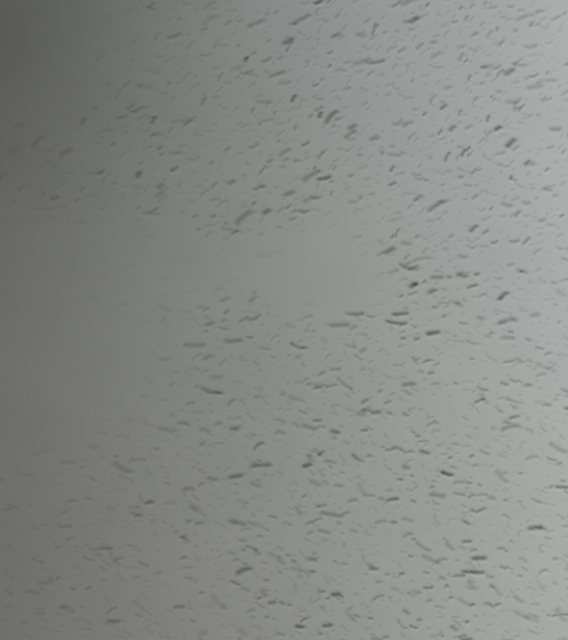
A Shadertoy shader for this texture:

```glsl
const vec3 GREY_TINT = vec3(0.990, 1.004, 0.986);
const float SHADE_LEFT = 0.432;
const float SHADE_RIGHT = 0.672;
const float CORNER_SHADOW = 0.075;
const float MOTTLE = 0.007;
const float FINE_CELL = 0.0165;     // cell sizes in canvas widths
const float MEDIUM_CELL = 0.024;
const float BOLD_CELL = 0.043;
const float FINE_DEPTH = 0.065;     // darkening of each pit layer
const float MEDIUM_DEPTH = 0.145;
const float BOLD_DEPTH = 0.24;
const float RIM_LIGHT = 0.22;
const float TILT_TOP = 0.38;        // stroke directions in radians
const float TILT_BOTTOM = -0.42;
const float TILT_SPREAD = 1.1;

vec2 hash2(vec2 cell) {
    vec2 q = vec2(dot(cell, vec2(127.1, 311.7)), dot(cell, vec2(269.5, 183.3)));
    return fract(sin(q) * 43758.55);
}

float layeredSines(vec2 p) {
    float sum = 0.0, weight = 0.5;
    for (int i = 0; i < 4; i++) {
        sum += weight * sin(p.x + 1.7 * sin(p.y)) * cos(p.y + 1.3 * sin(p.x * 0.8));
        p = mat2(1.5, 1.1, -1.1, 1.5) * p + 2.3;
        weight *= 0.6;
    }
    return sum;
}

// Soft, slightly bent strokes scattered one per occupied cell
float pits(vec2 p, float cellSize, float share, float tilt, float seed) {
    vec2 q = p / cellSize, home = floor(q);
    float cover = 0.0;
    for (int j = -1; j <= 1; j++)
    for (int i = -1; i <= 1; i++) {
        vec2 cell = home + vec2(i, j);
        vec2 place = hash2(cell + seed);
        vec2 form = hash2(cell + seed + 37.0);
        vec2 kind = hash2(cell + seed + 71.0);
        float angle = tilt + (form.x + kind.y - 1.0) * TILT_SPREAD;
        vec2 d = q - cell - place;
        d = vec2(cos(angle) * d.x + sin(angle) * d.y,
                 cos(angle) * d.y - sin(angle) * d.x);
        d.y += (form.x - 0.5) * 1.2 * d.x * d.x;
        float halfLength = mix(0.08, 0.38, form.y * form.y);
        float width = mix(0.095, 0.15, place.x);
        d.x = max(abs(d.x) - halfLength, 0.0);
        float stroke = exp(-dot(d, d) / (width * width));
        float depth = step(kind.x, share) * mix(0.3, 1.0, kind.y * kind.y);
        cover = max(cover, stroke * depth);
    }
    return cover;
}

float softEllipse(vec2 uv, vec2 centre, vec2 radius) {
    return 1.0 - smoothstep(0.55, 1.25, length((uv - centre) / radius));
}

// Places where the surface is worn smooth
float roughness(vec2 uv) {
    vec2 w = uv + 0.025 * vec2(layeredSines(uv * 14.0), layeredSines(uv * 17.0 + 5.0));
    float smoothArea = softEllipse(w, vec2(0.57, 0.575), vec2(0.13, 0.075));
    smoothArea = max(smoothArea, 0.85 * softEllipse(w, vec2(0.18, 0.59), vec2(0.42, 0.07)));
    smoothArea = max(smoothArea, 0.85 * softEllipse(w, vec2(0.06, 0.44), vec2(0.26, 0.19)));
    smoothArea = max(smoothArea, 0.90 * softEllipse(w, vec2(0.0, 0.97), vec2(0.24, 0.20)));
    return 1.0 - smoothArea;
}

float relief(vec2 p, float tilt) {
    return FINE_DEPTH * pits(p, FINE_CELL, 0.75, tilt, 3.0)
         + MEDIUM_DEPTH * pits(p, MEDIUM_CELL, 0.68, tilt, 19.0)
         + BOLD_DEPTH * pits(p * vec2(1.0, 1.35), BOLD_CELL, 0.32, tilt, 53.0);
}

void mainImage(out vec4 fragColor, in vec2 fragCoord) {
    vec2 uv = fragCoord / iResolution.xy;
    vec2 p = fragCoord / iResolution.x;

    // Broad light falling from the right
    float shade = mix(SHADE_LEFT, SHADE_RIGHT, uv.x);
    shade -= CORNER_SHADOW * exp(-dot(uv - vec2(0.0, 1.0), uv - vec2(0.0, 1.0)) * 9.0);
    shade += 0.012 * (uv.y - 0.5) * (2.0 * uv.x - 0.5);
    shade += MOTTLE * layeredSines(p * vec2(9.0, 14.0));

    // Dark pits with a faint lit lower rim
    float tilt = mix(TILT_BOTTOM, TILT_TOP, smoothstep(0.2, 0.85, uv.y));
    float strength = roughness(uv) * mix(0.32, 1.0, smoothstep(0.0, 0.85, uv.x));
    strength *= 0.9 + 0.35 * layeredSines(p * 11.0 + 4.0);
    float pit = relief(p, tilt);
    float rim = relief(p + vec2(-0.001, 0.005), tilt);
    shade -= strength * (pit - RIM_LIGHT * rim);

    // Slightly warmer toward the lower middle, cooler at the upper right
    vec3 tint = GREY_TINT + vec3(-0.008, 0.0, 0.014) * (uv.x + uv.y - 1.0);
    fragColor = vec4(clamp(shade * tint, 0.0, 1.0), 1.0);
}
```
